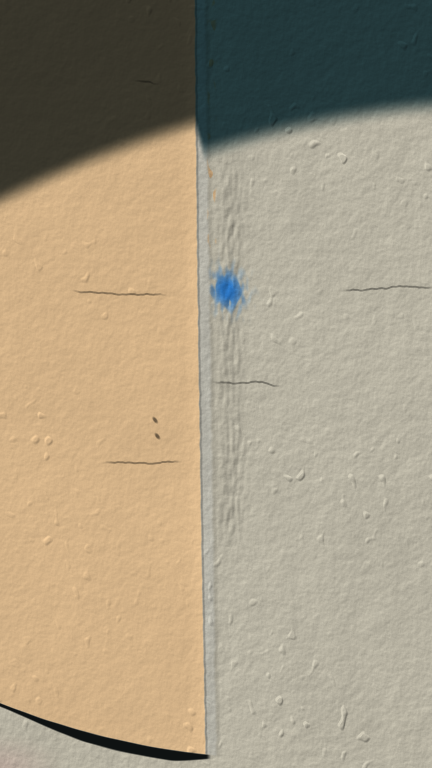
Write a WebGL 2 fragment shader that draws this texture.

```glsl
#version 300 es
precision highp float;
// Sunlit plaster corner: a tan panel beside a grey wall, a curved shadow above and a blue paint smudge.
uniform vec2 u_resolution;
out vec4 outColor;

vec2 hashGradient(vec2 cell) {
  vec3 q = fract(cell.xyx * vec3(0.1031, 0.103, 0.0973));
  q += dot(q, q.yzx + 33.33);
  return fract((q.xx + q.yz) * q.zy) * 2.0 - 1.0;
}

float gradientNoise(vec2 p) {
  vec2 i = floor(p), f = fract(p);
  vec2 u = f * f * f * (f * (f * 6.0 - 15.0) + 10.0);
  float a = dot(hashGradient(i), f);
  float b = dot(hashGradient(i + vec2(1, 0)), f - vec2(1, 0));
  float c = dot(hashGradient(i + vec2(0, 1)), f - vec2(0, 1));
  float d = dot(hashGradient(i + 1.0), f - 1.0);
  return mix(mix(a, b, u.x), mix(c, d, u.x), u.y);
}

float fbm(vec2 p) {
  float sum = 0.0, amp = 0.5;
  for (int i = 0; i < 4; i++) {
    sum += amp * gradientNoise(p);
    p = mat2(1.6, 1.2, -1.2, 1.6) * p + 7.3;
    amp *= 0.55;
  }
  return sum;
}

// Rough band of vertical ridges on the grey wall
float ridgeBand(vec2 p) {
  float x = (p.x - 0.301) / 0.017;
  return exp(-x * x) * smoothstep(0.24, 0.34, p.y) * smoothstep(0.86, 0.72, p.y);
}

// Plaster relief: grain, trowel waves, raised crumbs and ridges
float relief(vec2 p) {
  float crumbs = smoothstep(0.24, 0.5, gradientNoise(p * vec2(75.0, 62.0) + 4.0));
  float patches = smoothstep(-0.15, 0.3, gradientNoise(p * 7.0 + 2.0));
  float ridges = gradientNoise(p * vec2(150.0, 60.0)) * ridgeBand(p);
  return 0.55 * fbm(p * 28.0) + 0.32 * fbm(p * 105.0) + 0.5 * crumbs * patches + 0.7 * ridges;
}

// Thin wandering crack; c holds start x, end x, height and slope
float crack(vec2 p, vec4 c) {
  float y = c.z + c.w * (p.x - c.x) + 0.012 * fbm(vec2(p.x * 22.0, c.z * 90.0));
  float span = smoothstep(c.x, c.x + 0.02, p.x) * smoothstep(c.y, c.y - 0.02, p.x);
  return span * smoothstep(0.0021, 0.0004, abs(p.y - y));
}

void main() {
  float px = 1.0 / u_resolution.y;
  vec2 p = gl_FragCoord.xy * px;
  p.x *= 0.5625 * u_resolution.y / u_resolution.x;

  // Panel outline and the bevel along its right side
  float rough = 0.0022 * gradientNoise(vec2(p.x * 30.0, p.y * 75.0));
  float panelEdge = 0.254 + 0.014 * pow(1.0 - p.y, 1.5) + rough * 0.6;
  float bevelEdge = 0.267 + 0.015 * (1.0 - p.y) + rough;
  float bottom = 0.0846 - 0.40 * p.x + 0.56 * p.x * p.x + rough * 0.4;
  float above = smoothstep(-px, px, p.y - bottom);
  float panel = smoothstep(px, -px, p.x - panelEdge) * above;
  float bevel = smoothstep(2.0 * px, -2.0 * px, p.x - bevelEdge) * above * (1.0 - panel);

  // Sunlit paint with broad stains
  float stain = fbm(p * 5.0);
  float streak = fbm(p * vec2(30.0, 5.0) + 9.0);
  vec3 grey = vec3(0.715, 0.695, 0.63) * (1.0 + 0.06 * stain + 0.05 * streak);
  grey *= 1.0 - 0.07 * ridgeBand(p);
  grey = mix(grey, vec3(0.72, 0.63, 0.59), 0.6 * smoothstep(0.09, 0.0, length(p * vec2(1.0, 1.8))));
  vec3 tan_ = vec3(0.825, 0.695, 0.53) * (1.0 + 0.06 * stain);
  tan_ *= 1.0 + 0.05 * smoothstep(0.025, 0.0, panelEdge - p.x);
  vec3 color = mix(grey, vec3(0.705, 0.695, 0.65) * (1.0 + 0.16 * streak), bevel);
  color = mix(color, tan_, panel);

  // Blue smudge and flecks of tan paint
  vec2 s = (p - vec2(0.296, 0.622)) * mat2(0.9, 0.4, -0.4, 0.9);
  float spray = exp(-dot(s * vec2(46.0, 38.0), s * vec2(46.0, 38.0)));
  float brush = smoothstep(-0.35, 0.3, gradientNoise(p * vec2(170.0, 75.0)) + spray - 0.35);
  color = mix(color, vec3(0.17, 0.43, 0.70), min(1.0, 1.1 * spray) * brush * (1.0 - bevel) * (1.0 - panel));
  float fleck = smoothstep(0.12, 0.3, gradientNoise(p * vec2(120.0, 55.0) + 3.0));
  fleck *= smoothstep(0.008, 0.002, abs(p.x - 0.276)) * smoothstep(0.63, 0.68, p.y);
  color = mix(color, vec3(0.78, 0.60, 0.40), 0.7 * fleck);

  // Side light over the relief
  float slope = relief(p + vec2(-0.0014, 0.0019)) - relief(p);
  float gain = mix(0.75, 0.48, panel);
  color *= 1.0 - clamp(slope * gain, -0.16, 0.38);

  // Cracks and two small chips
  vec4 cracks[5] = vec4[5](vec4(0.09, 0.22, 0.622, -0.06), vec4(0.44, 0.57, 0.621, 0.06),
    vec4(0.272, 0.37, 0.503, -0.04), vec4(0.13, 0.24, 0.395, 0.03), vec4(0.17, 0.21, 0.893, -0.02));
  float marks = 0.0;
  for (int i = 0; i < 5; i++) marks = max(marks, 0.34 * crack(p, cracks[i]));
  for (int i = 0; i < 2; i++) {
    vec2 d = p - vec2(0.202 + 0.003 * float(i), 0.453 - 0.021 * float(i));
    marks = max(marks, 0.5 * smoothstep(0.004, 0.001, length(vec2(d.x + 0.5 * d.y, d.y * 0.7))));
  }
  color *= 1.0 - marks;

  // Worn rim of the panel and crease beside the bevel
  color *= 1.0 - 0.22 * smoothstep(0.0025, 0.0, abs(p.x - panelEdge - 0.0015)) * above;
  color *= 1.0 - 0.10 * smoothstep(0.005, 0.0, abs(p.x - bevelEdge - 0.002)) * above;

  // Contact shadow under the panel
  float depth = 0.004 + 0.009 * smoothstep(0.0, 0.13, p.x) * smoothstep(0.285, 0.22, p.x);
  float under = smoothstep(-depth - 0.002, -depth + 0.001, p.y - bottom) * (1.0 - above);
  color = mix(color, vec3(0.06, 0.07, 0.07), under * smoothstep(0.276, 0.268, p.x));

  // Large soft shadow, broken where the bevel turns the wall
  float leftLine = 0.740 + 0.49 * p.x - 0.39 * p.x * p.x;
  float r = p.x - 0.267;
  float rightLine = 0.802 + 0.33 * r - 0.42 * r * r;
  float line = mix(leftLine, rightLine, smoothstep(0.252, 0.268, p.x));
  float shade = smoothstep(-0.018, 0.017, p.y - line + 0.003 * stain);
  vec3 shadowTint = mix(vec3(0.19, 0.315, 0.365), vec3(0.265, 0.30, 0.315), panel);
  color *= mix(vec3(1.0), shadowTint, shade);

  outColor = vec4(clamp(color, 0.0, 1.0), 1.0);
}
```
